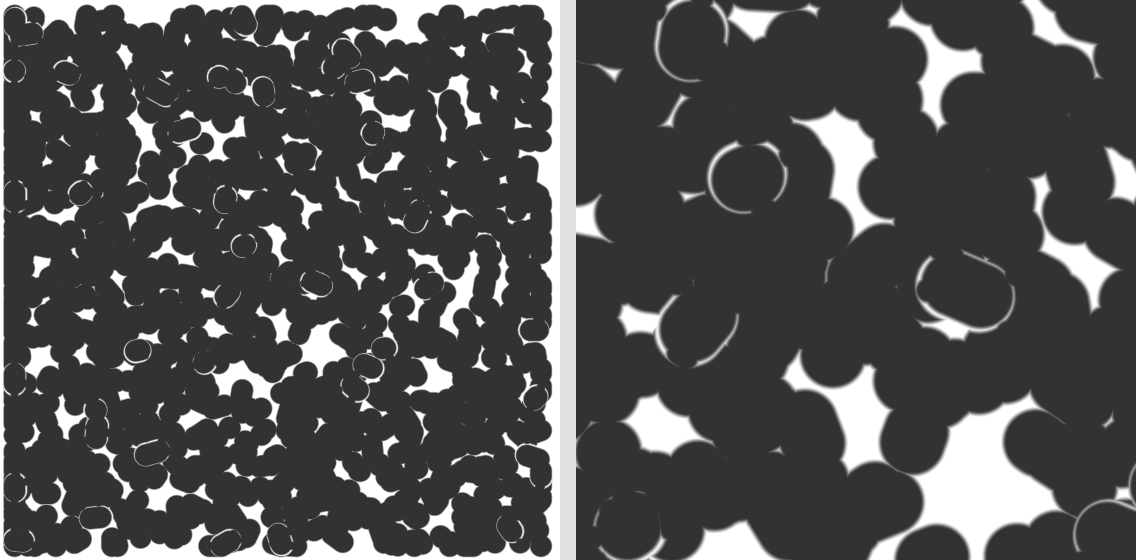
Left: the whole. Right: its middle third, enlarged.
Write a Shadertoy shader that draws this pattern.

```glsl
// A square field of overlapping dark dots on white, leaving small ragged gaps.
// Each grid cell scatters a few short round-ended smears, clamped to a frame;
// a few of them carry a thin pale crescent that parts them from their neighbours.

const vec3 PAPER = vec3(1.0);
const vec3 INK = vec3(0.198);

const float CELL = 0.048;          // grid pitch
const float CELLS = 20.0;          // cells along each side
const vec2 GRID_ORIGIN = vec2(0.026, 0.019);
const vec2 FRAME_MIN = vec2(0.026, 0.025);
const vec2 FRAME_MAX = vec2(0.966, 0.972);

const int SLOTS = 5;               // possible dots per cell
const float KEEP = 0.56;           // chance that a slot holds a dot
const float KEEP_LEFT = 0.9;       // the same for the crowded left border
const float RADIUS = 0.0195;
const float MAX_SMEAR = 0.012;     // half length of the longest smear
const float RIM = 0.0015;          // half thickness of a crescent
const float RIM_CHANCE = 0.2;
const float RIM_DEPTH = 0.012;     // crescents fade out deeper in the ink
const float SOFTNESS = 0.0019;

// Four random values in 0..1 from an integer lattice point.
vec4 hash4(vec3 cell) {
    uvec4 h = uvec4(ivec4(ivec3(cell) + 64, 7));
    h = h * 1664525u + 1013904223u;
    for (int i = 0; i < 2; i++) {
        h.x += h.y * h.w;
        h.y += h.z * h.x;
        h.z += h.x * h.y;
        h.w += h.y * h.z;
        h ^= h >> 16u;
    }
    return vec4(h >> 8u) / 16777216.0;
}

// Signed distance to a round-ended stroke from a to b.
float capsule(vec2 p, vec2 a, vec2 b, float radius) {
    vec2 along = b - a;
    float t = dot(p - a, along) / max(dot(along, along), 1e-8);
    return length(p - a - along * clamp(t, 0.0, 1.0)) - radius;
}

vec2 direction(float turn) {
    float angle = 6.28319 * turn;
    return vec2(cos(angle), sin(angle));
}

// Signed distance to the whole inked area, negative inside.
float dotField(vec2 p) {
    vec2 home = floor((p - GRID_ORIGIN) / CELL);
    float body = 1.0, core = 1.0, moat = 1.0;

    for (int j = -1; j <= 1; j++)
    for (int i = -1; i <= 1; i++) {
        vec2 cell = home + vec2(i, j);
        // One extra column on the left is pressed onto the border.
        if (cell.x < -1.0 || cell.y < 0.0 || max(cell.x, cell.y) >= CELLS) continue;
        float keep = cell.x < 0.0 ? KEEP_LEFT : KEEP;

        for (int s = 0; s < SLOTS; s++) {
            vec4 place = hash4(vec3(cell, float(s)));
            vec4 style = hash4(vec3(cell, float(s + SLOTS)));
            if (style.x > keep) continue;

            vec2 center = GRID_ORIGIN + (cell + place.xy) * CELL;
            vec2 smear = direction(place.z) * MAX_SMEAR * place.w;
            vec2 a = clamp(center - smear, FRAME_MIN, FRAME_MAX);
            vec2 b = clamp(center + smear, FRAME_MIN, FRAME_MAX);
            float stroke = capsule(p, a, b, RADIUS);

            if (s == 0 && style.y < RIM_CHANCE) {
                vec2 shift = direction(style.z) * RIM;
                core = min(core, stroke);
                moat = min(moat, capsule(p - shift, a, b, RADIUS + RIM));
            } else {
                body = min(body, stroke);
            }
        }
    }

    // Cut the crescents near the gaps only, then put their dots back.
    float cut = max(moat, -(body + RIM_DEPTH));
    return min(max(body, -cut), core);
}

void mainImage(out vec4 fragColor, in vec2 fragCoord) {
    vec2 p = fragCoord / iResolution.xy;
    float edge = max(SOFTNESS, 0.8 / iResolution.y);
    float paper = smoothstep(-edge, edge, dotField(p));
    fragColor = vec4(mix(INK, PAPER, paper), 1.0);
}
```
